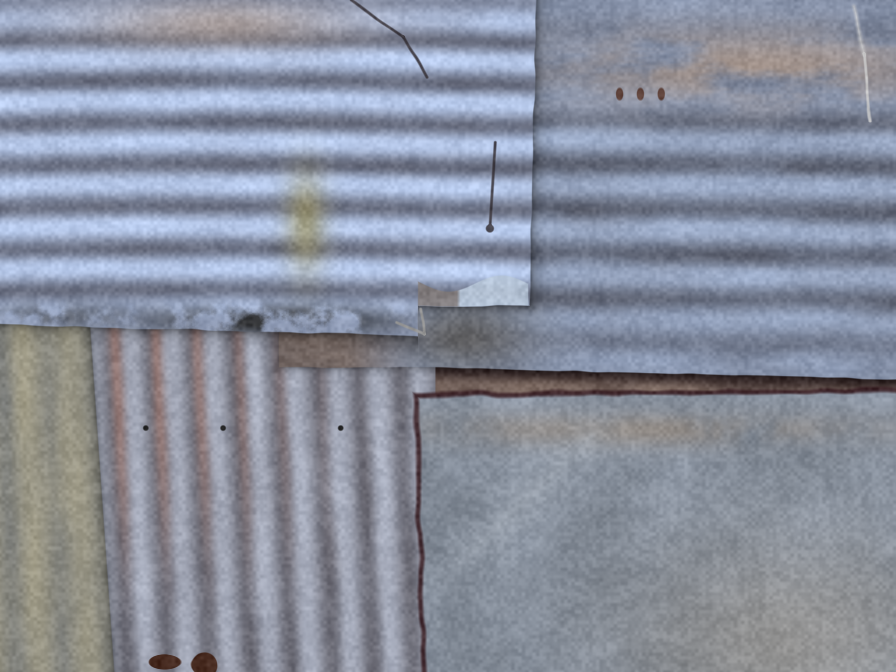
Reproduce this texture procedurally as a Shadertoy shader.

```glsl
float hash(vec2 p) { return fract(sin(dot(p, vec2(127.1, 311.7))) * 43758.5); }

float noise(vec2 p) {
    vec2 i = floor(p), f = fract(p);
    f = f * f * (3.0 - 2.0 * f);
    return mix(mix(hash(i), hash(i + vec2(1, 0)), f.x),
               mix(hash(i + vec2(0, 1)), hash(i + 1.0), f.x), f.y);
}

float fbm(vec2 p) {
    float sum = 0.0, amp = 0.5;
    for (int i = 0; i < 5; i++) {
        sum += amp * noise(p);
        p = p * 2.03 + 17.3;
        amp *= 0.5;
    }
    return sum;
}

float cover(float d, float w) { return smoothstep(w, -w, d); }

float blot(vec2 p, vec2 center, vec2 radius) {
    vec2 q = (p - center) / radius;
    return exp(-dot(q, q));
}

float segment(vec2 p, vec2 a, vec2 b) {
    vec2 ab = b - a;
    return length(p - a - ab * clamp(dot(p - a, ab) / dot(ab, ab), 0.0, 1.0));
}

float stroke(vec2 p, vec2 a, vec2 b, float w) { return cover(segment(p, a, b) - 0.002, w); }

// Dark crease at whole phases, bright crown between them
float ridge(float phase) {
    float t = fract(phase);
    return smoothstep(0.0, 0.42, t) * smoothstep(1.0, 0.5, t);
}

vec3 upperLeftSheet(vec2 p, float stain) {
    float crown = ridge((0.814 - p.y + 0.004 * sin(p.x * 5.0)) / 0.0625);
    float depth = smoothstep(0.51, 0.58, p.y) * smoothstep(1.04, 0.93, p.y);
    vec3 c = mix(vec3(0.4, 0.42, 0.49), vec3(0.71, 0.78, 0.91), mix(0.5, crown, depth) + 0.35 * (stain - 0.42));
    c = mix(c, vec3(0.66, 0.59, 0.55), 0.75 * blot(p, vec2(0.33, 0.965), vec2(0.2, 0.035)));
    c = mix(c, vec3(0.6, 0.56, 0.36), 0.7 * blot(p, vec2(0.455, 0.67), vec2(0.03, 0.075)));
    // Mould along the lower lip
    float mould = blot(p, vec2(0.41, 0.522), vec2(0.17, 0.022)) + 0.5 * blot(p, vec2(0.08, 0.53), vec2(0.1, 0.02));
    return mix(c, vec3(0.17), min(mould * smoothstep(0.3, 0.6, fbm(p * 27.0)), 0.9));
}

vec3 upperRightSheet(vec2 p, float stain) {
    float crown = ridge((0.7 - p.y - 0.012 * p.x + 0.005 * (stain - 0.5)) / 0.067);
    float depth = smoothstep(0.88, 0.78, p.y) * smoothstep(0.44, 0.58, p.y);
    vec3 c = mix(vec3(0.36, 0.38, 0.44), vec3(0.61, 0.67, 0.78), mix(0.6, crown, 0.2 + 0.7 * depth) + 0.5 * (stain - 0.45));
    c = mix(c, vec3(0.63, 0.57, 0.54), smoothstep(0.2, 0.6, stain) * blot(p, vec2(1.12, 0.9), vec2(0.3, 0.055)));
    c = mix(c, vec3(0.36, 0.35, 0.34), 0.8 * blot(p, vec2(0.69, 0.5), vec2(0.1, 0.06)));
    vec3 rust = mix(vec3(0.32, 0.28, 0.27), vec3(0.51, 0.43, 0.38), stain * 1.2);
    return mix(c, rust, 0.85 * smoothstep(0.64, 0.5, p.x));
}

vec3 lowerLeftSheets(vec2 p, float stain, float w) {
    float x = p.x - 0.05 * (0.5 - p.y) + 0.005 * (stain - 0.5);
    float phase = (x - 0.165) / 0.061;
    vec3 c = mix(vec3(0.42, 0.42, 0.46), vec3(0.64, 0.66, 0.72), ridge(phase) + 0.5 * (stain - 0.45));
    float rust = exp(-pow((fract(phase + 0.3) - 0.4) / 0.16, 2.0));
    c = mix(c, vec3(0.62, 0.48, 0.45), rust * 0.75 * smoothstep(0.05, 0.4, p.y) * smoothstep(0.58, 0.2, x));
    float seam = p.x - 0.17 + 0.07 * p.y;
    vec3 yellowed = mix(vec3(0.46, 0.47, 0.47), vec3(0.65, 0.63, 0.54), 0.5 * ridge(x / 0.07) + stain * 0.6);
    c = mix(c, yellowed, cover(seam, w));
    return c * (1.0 - 0.3 * exp(-abs(seam) / 0.006));
}

vec3 flatPanel(vec2 p, float stain) {
    vec3 c = mix(vec3(0.43, 0.46, 0.5), vec3(0.6, 0.64, 0.7), stain * 1.1);
    float patchy = smoothstep(0.2, 0.6, stain);
    c = mix(c, vec3(0.6, 0.58, 0.55), 0.65 * blot(p, vec2(1.18, 0.04), vec2(0.25, 0.16)));
    c = mix(c, vec3(0.58, 0.53, 0.48), 0.7 * patchy * blot(p, vec2(0.95, 0.36), vec2(0.35, 0.025)));
    float crease = exp(-segment(p, vec2(0.68, 0.16), vec2(0.88, 0.35)) / 0.025);
    return mix(c, vec3(0.67, 0.7, 0.74), 0.55 * crease * patchy);
}

void mainImage(out vec4 fragColor, in vec2 fragCoord) {
    vec2 p = fragCoord / iResolution.y;
    float w = 1.0 / iResolution.y;
    float across = fbm(p * vec2(9, 24)), down = fbm(p * vec2(26, 7)), cloud = fbm(p * 9.0 + 8.0);
    float wobble = 0.006 * (noise(p * 35.0) - 0.5);
    vec2 q = p + vec2(wobble, 0);

    // Lower sheets with bolt holes and rust bites
    vec3 col = lowerLeftSheets(p, down, w);
    for (float k = 0.0; k < 3.0; k++)
        col = mix(col, vec3(0.15), cover(length(p - vec2(0.217 + k * (0.085 + 0.03 * k), 0.363)) - 0.004, w));
    float bite = blot(p, vec2(0.245, 0.015), vec2(0.025, 0.012)) + blot(p, vec2(0.305, 0.01), vec2(0.02));
    col = mix(col, vec3(0.27, 0.16, 0.12), smoothstep(0.4, 0.5, bite + 0.4 * (cloud - 0.5)));

    // Timber in the gap, then the flat panel with its rusted rim
    float hem = 0.453 - 0.025 * max(p.x - 0.64, 0.0);
    vec3 timber = mix(vec3(0.2, 0.15, 0.15), vec3(0.47, 0.4, 0.37), smoothstep(0.0, 0.025, hem - p.y) * (0.4 + across));
    col = mix(col, timber, cover(0.648 - p.x, w));
    float panel = max(0.632 - 0.035 * p.y - p.x, p.y - 0.408 - 0.008 * p.x) + wobble;
    col = mix(col, flatPanel(p, cloud), cover(panel, w));
    col = mix(col, vec3(0.23, 0.13, 0.15), 0.9 * cover(abs(panel) - 0.0035, 2.0 * w));

    // Upper right sheet with rust spots and white drips
    float right = max(0.415 - p.x, hem - p.y) + 0.4 * wobble;
    col *= 1.0 - 0.3 * exp(-max(right, 0.0) / 0.006);
    col = mix(col, upperRightSheet(p, across), cover(right, w));
    for (float k = 0.0; k < 3.0; k++)
        col = mix(col, vec3(0.36, 0.25, 0.22), smoothstep(0.4, 0.7, blot(p, vec2(0.922 + 0.031 * k, 0.86), vec2(0.007, 0.012))));
    float drip = stroke(q, vec2(1.272, 0.99), vec2(1.284, 0.92), 3.0 * w) + stroke(q, vec2(1.284, 0.92), vec2(1.295, 0.82), w);
    col = mix(col, vec3(0.8), 0.85 * min(drip, 1.0));

    // Upper left sheet, its shadow and turned-up flap
    float lip = p.x < 0.622 ? 0.517 - 0.027 * p.x : 0.545;
    float left = max(p.x - 0.776 - 0.022 * p.y, lip - p.y) + 0.5 * wobble;
    col *= 1.0 - 0.42 * exp(-max(left, 0.0) / 0.009);
    col = mix(col, upperLeftSheet(p, across), cover(left, w));
    float flap = max(abs(p.x - 0.704) - 0.082, p.y - 0.578 + 0.012 * sin(p.x * 40.0));
    vec3 flapColor = mix(vec3(0.51, 0.48, 0.47), vec3(0.73, 0.79, 0.86), smoothstep(0.679, 0.686, p.x));
    col = mix(col, flapColor, 0.85 * cover(max(flap, left), w));

    // Twig, hanging wire and pale sprig
    float twig = stroke(q, vec2(0.52, 1), vec2(0.6, 0.945), w) + stroke(q, vec2(0.6, 0.945), vec2(0.635, 0.885), w);
    twig += stroke(p, vec2(0.737, 0.788), vec2(0.729, 0.66), w) + cover(length(p - vec2(0.729, 0.66)) - 0.006, w);
    col = mix(col, vec3(0.2, 0.18, 0.2), 0.85 * min(twig, 1.0));
    float sprig = stroke(q, vec2(0.59, 0.52), vec2(0.63, 0.503), w) + stroke(q, vec2(0.63, 0.503), vec2(0.626, 0.54), w);
    col = mix(col, vec3(0.58), min(sprig, 1.0));

    // Fine metal grain
    col += 0.09 * (noise(p * 190.0) - 0.5) + 0.08 * (fbm(p * 55.0) - 0.48);
    fragColor = vec4(clamp(col, 0.0, 1.0), 1.0);
}
```
